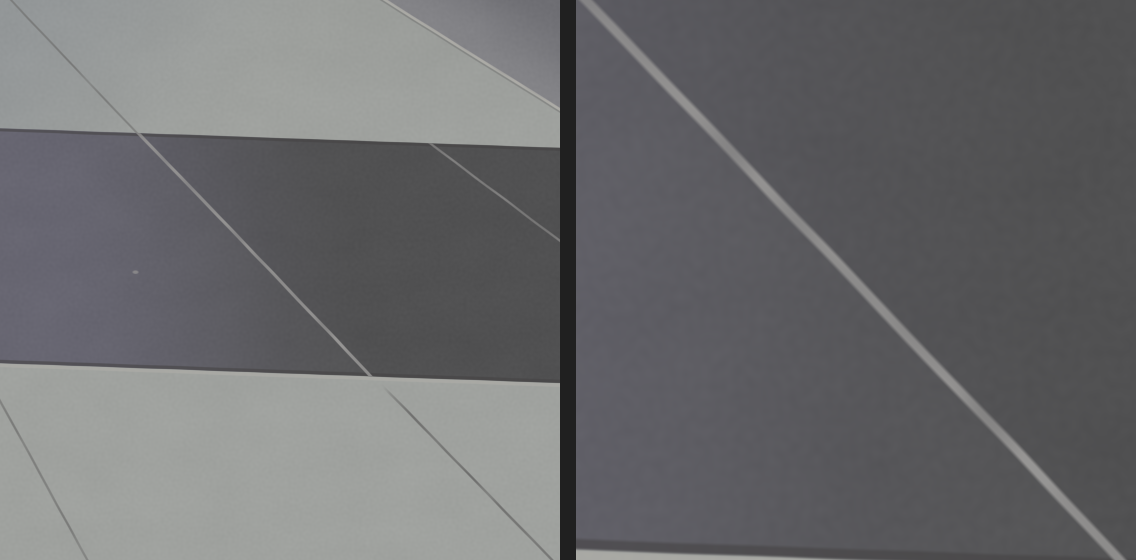
Left, the full canvas; right, a detail of the centre.
This texture is drawn by a WebGL 1 fragment shader. Its source:

```glsl
precision highp float;
// Pale floor tiles crossed by a dark band, with thin slanted grout seams.
uniform vec2 u_resolution;

const vec3 PALE_TILE = vec3(0.625, 0.635, 0.622);
const vec3 PALE_SHADE = vec3(0.575, 0.590, 0.595);
const vec3 BAND_VIOLET = vec3(0.405, 0.400, 0.445);
const vec3 BAND_GREY = vec3(0.328, 0.328, 0.332);
const vec3 CORNER_TILE = vec3(0.515, 0.515, 0.530);
const vec3 CORNER_SHADE = vec3(0.430, 0.430, 0.450);
const vec3 LIGHT_GROUT = vec3(0.590, 0.585, 0.580);
const vec3 DARK_GROUT = vec3(0.435, 0.435, 0.430);
const vec3 EDGE_SHADOW = vec3(0.270, 0.262, 0.265);
const vec3 EDGE_LIGHT = vec3(0.680, 0.675, 0.655);

vec2 hashGradient(vec2 cell) {
  vec2 h = vec2(dot(cell, vec2(127.1, 311.7)), dot(cell, vec2(269.5, 183.3)));
  return fract(sin(h) * 43758.5) * 2.0 - 1.0;
}

float gradientNoise(vec2 p) {
  vec2 i = floor(p), f = fract(p);
  vec2 u = f * f * f * (f * (f * 6.0 - 15.0) + 10.0);
  float a = dot(hashGradient(i), f);
  float b = dot(hashGradient(i + vec2(1.0, 0.0)), f - vec2(1.0, 0.0));
  float c = dot(hashGradient(i + vec2(0.0, 1.0)), f - vec2(0.0, 1.0));
  float d = dot(hashGradient(i + 1.0), f - 1.0);
  return mix(mix(a, b, u.x), mix(c, d, u.x), u.y);
}

float fbm(vec2 p) {
  float sum = 0.0, gain = 0.5;
  for (int i = 0; i < 4; i++) {
    sum += gain * gradientNoise(p);
    p = p * 2.03 + 7.1;
    gain *= 0.5;
  }
  return sum;
}

// Signed distance to the line from a to b, positive on its left side.
float lineSide(vec2 p, vec2 a, vec2 b) {
  vec2 d = normalize(b - a);
  return dot(p - a, vec2(-d.y, d.x));
}

float cover(float d, float soft) {
  return smoothstep(-soft, soft, d);
}

float stroke(float d, float width, float soft) {
  return cover(0.5 * width - abs(d), soft);
}

void main() {
  vec2 p = gl_FragCoord.xy / u_resolution;
  float soft = max(0.0014, 0.8 / min(u_resolution.x, u_resolution.y));
  float wobble = 0.0012 * gradientNoise(p * 14.0);

  // Regions above, inside and below the band.
  float topEdge = lineSide(p, vec2(0.0, 0.771), vec2(1.0, 0.736)) + 0.5 * wobble;
  float lowEdge = lineSide(p, vec2(0.0, 0.3516), vec2(1.0, 0.316)) + 0.5 * wobble;
  float above = cover(topEdge, soft);
  float below = cover(-lowEdge, soft);
  float band = (1.0 - above) * (1.0 - below);

  // Seams follow the perspective of the floor.
  float upperSeam = lineSide(p, vec2(0.0195, 1.0), vec2(0.241, 0.766)) + wobble;
  float bandSeam = lineSide(p, vec2(0.247, 0.762), vec2(0.661, 0.329)) + wobble;
  bandSeam -= 0.025 * (p.x - 0.247) * (0.661 - p.x);
  float rightSeam = lineSide(p, vec2(0.771, 0.742), vec2(1.0, 0.570)) + wobble;
  float lowerSeam = lineSide(p, vec2(0.697, 0.297), vec2(0.986, 0.0)) + wobble;
  float leftSeam = lineSide(p, vec2(0.0, 0.284), vec2(0.156, 0.0)) + wobble;
  float cornerSeam = lineSide(p, vec2(0.6875, 1.0), vec2(1.0, 0.805)) + wobble;

  // Pale tiles, shaded toward the upper left.
  float paleFade = smoothstep(0.0, 0.65, p.x + 0.9 * (1.0 - p.y));
  vec3 color = mix(PALE_SHADE, PALE_TILE, paleFade);
  color -= 0.025 * smoothstep(0.75, 1.0, p.y) * smoothstep(0.3, 0.9, p.x);

  // Dark corner tile.
  vec3 corner = mix(CORNER_TILE, CORNER_SHADE, smoothstep(0.0, 0.16, cornerSeam));
  color = mix(color, corner, above * cover(cornerSeam, soft));

  // Band tiles fade from violet to neutral grey.
  float bandFade = smoothstep(0.08, 0.68, p.x + 0.15 * (p.y - 0.5));
  vec3 bandColor = mix(BAND_VIOLET, BAND_GREY, bandFade);
  bandColor -= 0.012 * cover(bandSeam, soft);
  color = mix(color, bandColor, band);

  // Soft mottling and fine grain.
  color += 0.022 * fbm(p * vec2(9.0, 14.0));
  color += 0.014 * gradientNoise(p * 150.0);

  // Band borders: a shadow inside and a bright lip beneath.
  float borderShadow = max(stroke(topEdge + 0.003, 0.005, soft), stroke(lowEdge - 0.003, 0.006, soft));
  color = mix(color, EDGE_SHADOW, 0.6 * borderShadow);
  color = mix(color, EDGE_LIGHT, 0.65 * stroke(lowEdge + 0.004, 0.006, soft));

  // Grout, worn unevenly along its length.
  float wear = clamp(0.85 + 0.5 * gradientNoise(p * 22.0), 0.0, 1.0);
  float lightSeams = max(stroke(bandSeam, 0.0055, soft), 0.75 * stroke(rightSeam, 0.004, soft));
  color = mix(color, LIGHT_GROUT, band * wear * lightSeams);
  float lowerFade = smoothstep(0.68, 0.71, p.x);
  float darkSeams = above * 0.75 * stroke(upperSeam, 0.0035, soft);
  darkSeams += below * lowerFade * stroke(lowerSeam, 0.0042, soft);
  darkSeams += below * 0.75 * stroke(leftSeam, 0.0040, soft);
  color = mix(color, DARK_GROUT, wear * darkSeams);
  color = mix(color, DARK_GROUT, 0.5 * above * stroke(cornerSeam + 0.004, 0.003, soft));
  color = mix(color, EDGE_LIGHT, above * wear * stroke(cornerSeam, 0.0045, soft));

  // A pale fleck on the band.
  float fleck = 0.003 - length((p - vec2(0.242, 0.514)) * vec2(0.6, 1.0));
  color = mix(color, LIGHT_GROUT, 0.7 * cover(fleck, soft));

  gl_FragColor = vec4(clamp(color, 0.0, 1.0), 1.0);
}
```
